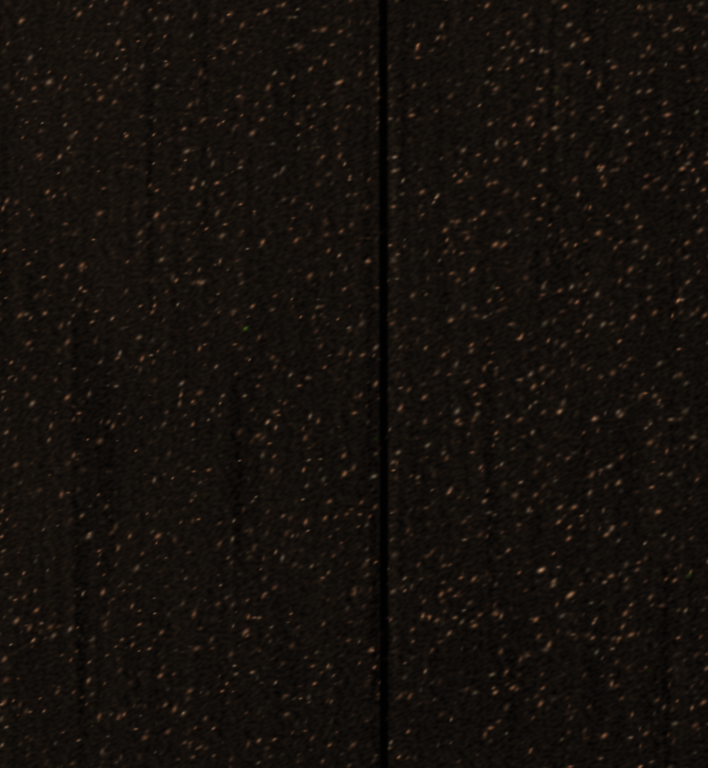
Reproduce this texture procedurally as a WebGL 2 fragment shader.

```glsl
#version 300 es
precision highp float;
// Dark, finely grained boards divided by one vertical seam, with copper flecks.
// Gradient noise gives the grain and vertical streaks; jittered grids scatter
// soft slanted flecks that grow a little larger towards the right.
uniform vec2 u_resolution;
out vec4 fragColor;

vec3 hash3(vec2 cell) {
    vec3 h = fract(cell.xyx * vec3(0.1031, 0.1030, 0.0973));
    h += dot(h, h.yxz + 33.33);
    return fract((h.xxy + h.yzz) * h.zyx);
}

float cornerRamp(vec2 cell, vec2 offset) {
    float angle = 6.2832 * hash3(cell).x;
    return dot(vec2(cos(angle), sin(angle)), offset);
}

float gradientNoise(vec2 p) {
    vec2 i = floor(p), f = fract(p);
    vec2 u = f * f * f * (f * (f * 6.0 - 15.0) + 10.0);
    vec2 e = vec2(0.0, 1.0);
    return mix(mix(cornerRamp(i, f), cornerRamp(i + e.yx, f - e.yx), u.x),
               mix(cornerRamp(i + e, f - e), cornerRamp(i + 1.0, f - 1.0), u.x), u.y);
}

mat2 rotation(float angle) {
    float c = cos(angle), s = sin(angle);
    return mat2(c, -s, s, c);
}

// Sum of soft elliptical flecks, most of them faint and a few bright
vec3 flecks(vec2 p, float spacing, float seed) {
    vec3 light = vec3(0.0);
    vec2 home = floor(p / spacing);
    float size = mix(0.85, 1.2, smoothstep(0.1, 0.9, p.x));
    for (int y = -1; y <= 1; y++) {
        for (int x = -1; x <= 1; x++) {
            vec2 cell = home + vec2(x, y);
            vec3 place = hash3(cell + seed);
            vec3 look = hash3(cell + seed + 57.0);
            vec2 d = p - (cell + place.xy) * spacing;
            d = rotation(0.55 + 0.7 * (look.x - 0.5)) * d;
            d /= size * vec2(0.0033, 0.0019) * (0.75 + 0.5 * look.y);
            vec3 tint = mix(vec3(1.0, 0.62, 0.40), vec3(0.78, 0.70, 0.56), look.z * look.z);
            tint = mix(tint, vec3(0.45, 0.8, 0.1), step(0.998, look.y));
            light += tint * 0.42 * pow(place.z, 6.0) * exp(-dot(d, d));
        }
    }
    return light;
}

void main() {
    vec2 p = gl_FragCoord.xy / u_resolution.y;

    // Broad shading, falling off to the lower right
    float tone = 0.073 + 0.014 * (p.y - 0.5) - 0.016 * (p.x - 0.46);
    tone += 0.008 * gradientNoise(p * 3.0 + 7.0);

    // Fine slanted grain
    vec2 slanted = rotation(0.5) * p;
    tone += 0.050 * gradientNoise(slanted * vec2(130.0, 215.0));
    tone += 0.022 * gradientNoise(slanted * vec2(70.0, 110.0) + 31.0);

    // Vertical streaks and thin dark grooves
    tone += 0.022 * gradientNoise(vec2(p.x * 85.0, p.y * 4.0));
    float groove = gradientNoise(vec2(p.x * 42.0 + 0.4 * p.y, p.y * 1.3 + 19.0));
    tone -= 0.020 * smoothstep(0.18, 0.5, groove);

    vec3 color = max(tone, 0.02) * vec3(1.0, 0.77, 0.58);
    color += flecks(p, 0.0145, 11.0) + flecks(rotation(0.3) * p + 2.0, 0.0155, 83.0);

    // Seam with a faintly lit right-hand lip
    float across = p.x - 0.4995 - 0.001 * (0.5 - p.y);
    float lip = (across - 0.014) / 0.005;
    color *= 1.0 + 0.2 * exp(-lip * lip);
    color *= mix(0.08, 1.0, smoothstep(0.0025, 0.0085, abs(across)));

    fragColor = vec4(color, 1.0);
}
```
